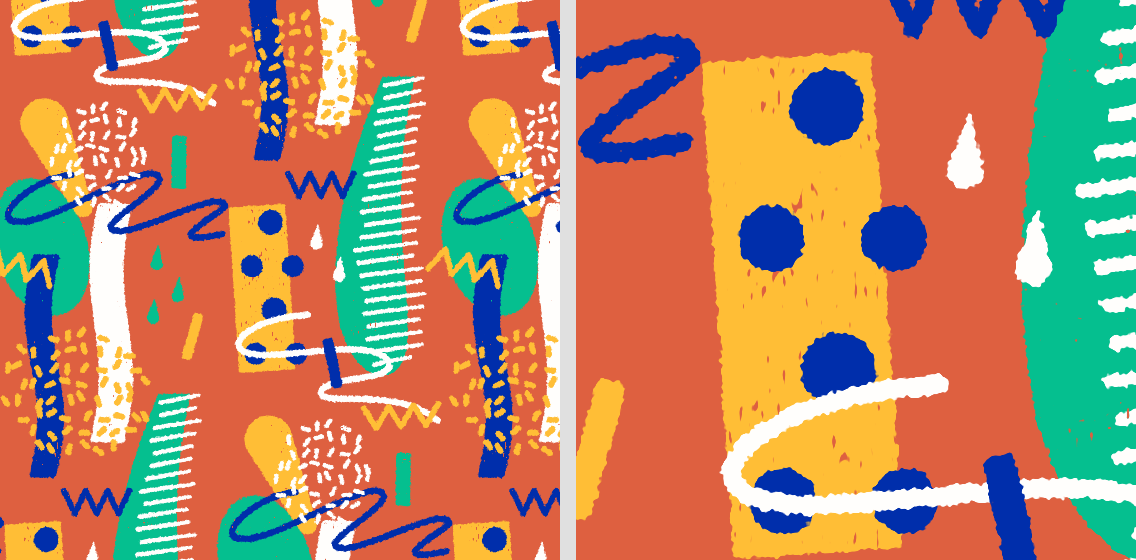
Left, the full canvas; right, a detail of the centre.
This pattern is drawn by a WebGL 1 fragment shader. Its source:

```glsl
precision highp float;
uniform vec2 u_resolution;

const float UNITS = 768.0; // design units across the canvas
const vec2 REPEAT = vec2(307.5, 435); // row step: half a repeat across, one down
const vec3 CORAL = vec3(0.87, 0.375, 0.25), GREEN = vec3(0.02, 0.75, 0.56);
const vec3 YELLOW = vec3(1, 0.745, 0.21), BLUE = vec3(0, 0.18, 0.67);
const vec3 WHITE = vec3(1, 0.995, 0.99);

vec2 hash2(vec2 p) {
  return fract(sin(vec2(dot(p, vec2(127, 311)), dot(p, vec2(269, 183)))) * 43758.5);
}
float corner(vec2 cell, vec2 f, vec2 c) {
  float a = 6.28 * hash2(cell + c).x;
  return dot(vec2(cos(a), sin(a)), f - c);
}
// Gradient noise
float noise(vec2 p) {
  vec2 i = floor(p), f = fract(p), u = f * f * (3.0 - 2.0 * f);
  return mix(mix(corner(i, f, vec2(0)), corner(i, f, vec2(1, 0)), u.x),
             mix(corner(i, f, vec2(0, 1)), corner(i, f, vec2(1)), u.x), u.y);
}
// Nearest copy of a group on the half-shifted lattice
vec2 wrap(vec2 p, vec2 centre) {
  p -= centre;
  p -= floor(p.y / REPEAT.y + 0.5) * REPEAT;
  return centre + vec2(mod(p.x + REPEAT.x, 2.0 * REPEAT.x) - REPEAT.x, p.y);
}
// Dry brush: ragged edge, missing flecks
vec2 wear(vec2 p, vec2 grain, float amount) {
  float n = noise(p * grain) + 0.4 * noise(p * 0.03);
  return vec2(1.8 * noise(p * 0.2) + 1.5 * noise(p * 0.45), smoothstep(0.55, 0.67, n + amount));
}
void paint(inout vec3 col, vec3 ink, float d, vec2 worn) {
  float px = 0.7 * UNITS / min(u_resolution.x, u_resolution.y);
  col = mix(ink, col, max(smoothstep(-px, px, d + worn.x), worn.y));
}
float taper(vec2 p, vec2 a, vec2 b, float ra, float rb) {
  float t = clamp(dot(p - a, b - a) / dot(b - a, b - a), 0.0, 1.0);
  return length(p - mix(a, b, t)) - mix(ra, rb, t);
}
float drop(vec2 p, vec2 tip) { return taper(p, tip, tip + vec2(-2, 25), 1.0, 8.5); }
float slab(vec2 p, vec2 a, vec2 b, float halfWidth, float sway) {
  float len = length(b - a);
  vec2 dir = (b - a) / len, q = vec2(dot(p - a, vec2(dir.y, -dir.x)), dot(p - a, dir));
  q.x -= sway * sin(6.28 * q.y / len);
  vec2 e = abs(q - vec2(0, 0.5 * len)) - vec2(halfWidth, 0.5 * len) + 4.0;
  return length(max(e, 0.0)) + min(max(e.x, e.y), 0.0) - 4.0;
}
float curve(vec2 p, vec2 a, vec2 b, vec2 c, vec2 d) {
  float best = 1e4;
  vec2 last = a;
  for (int i = 1; i < 14; i++) {
    float t = float(i) / 13.0, s = 1.0 - t;
    vec2 next = s * s * s * a + 3.0 * s * t * (s * b + t * c) + t * t * t * d;
    best = min(best, taper(p, last, next, 4.4, 4.4));
    last = next;
  }
  return best;
}
float zigzag(vec2 p, vec2 a, vec2 stride, vec2 dip) {
  float best = 1e4;
  for (int i = 0; i < 6; i++) {
    vec2 b = a + stride + dip;
    best = min(best, taper(p, a, b, 4.0, 4.0));
    a = b;
    dip = -dip;
  }
  return best;
}
float sprinkles(vec2 p, vec2 radii, float gap, float r) {
  float best = 1e4;
  for (int i = 0; i < 9; i++) {
    vec2 id = floor(p / gap) + vec2(mod(float(i), 3.0), i / 3) - 1.0;
    vec2 pos = (id + 0.25 + 0.5 * hash2(id)) * gap;
    float angle = 3.14 * hash2(id + 31.0).x;
    vec2 arm = 4.5 * vec2(cos(angle), sin(angle));
    if (length(pos / radii) < 1.0) best = min(best, taper(p, pos - arm, pos + arm, r, r));
  }
  return best;
}
// Comb spine and half width
vec2 comb(float y) {
  float t = clamp((y - 105.0) / 410.0, 0.0, 1.0), u = t - 0.6;
  return vec2(507.0 + 111.0 * u * u, (22.0 + 42.0 * t) * sqrt(1.0 - pow(t, 6.0)));
}
float teeth(vec2 p) {
  float best = 1e4;
  for (int i = 0; i < 23; i++) {
    float y = 112.0 + 17.4 * float(i);
    vec2 c = comb(y), j = c.x + 14.0 * hash2(vec2(y, 3));
    best = min(best, taper(p, vec2(j.x - 20.0, y + 5.0), vec2(j.y + c.y + 10.0, y - 5.0), 3.2, 2.6));
  }
  return best;
}
// Rows of one dot, then two
float dots(vec2 p) {
  float row = clamp(floor((p.y - 275.0) / 60.0), 0.0, 3.0), odd = mod(row, 2.0);
  vec2 q = p - vec2(371.0 + 2.5 * row, 305.0 + 60.0 * row);
  return length(vec2(abs(q.x) - 28.0 * odd, q.y)) - 17.0 + 2.0 * odd;
}
void main() {
  vec2 p = vec2(gl_FragCoord.x, u_resolution.y - gl_FragCoord.y) * UNITS / min(u_resolution.x, u_resolution.y);
  vec3 col = CORAL;
  // Egg
  vec2 a = wrap(p, vec2(150, 290)), wa = wear(a, vec2(0.3), 0.0);
  vec2 egg = mat2(0.96, 0.29, -0.29, 0.96) * (a - vec2(57, 339));
  paint(col, GREEN, length(egg * vec2(1, 0.65)) - 63.0, wa);
  // Comb
  vec2 q = wrap(p, vec2(500, 310)), w = wear(q, vec2(0.3), 0.0), c = comb(q.y);
  paint(col, GREEN, max(abs(q.x - c.x) - c.y, abs(q.y - 310.0) - 205.0), w);
  paint(col, WHITE, min(teeth(q), min(drop(q, vec2(436, 309)), drop(q, vec2(467, 353)))), w);
  paint(col, BLUE, zigzag(q, vec2(395, 238), vec2(15, 0), vec2(0, 31)), w);
  // Pillars, drops, sprinkles
  q = wrap(p, vec2(130, 467));
  w = wear(q, vec2(0.35, 0.2), 0.05);
  paint(col, WHITE, slab(q, vec2(158, 279), vec2(147, 607), 23.5, -9.0), w);
  paint(col, BLUE, slab(q, vec2(64, 349), vec2(58, 655), 18.5, -10.0), w);
  paint(col, GREEN, min(drop(q, vec2(217, 337)), min(drop(q, vec2(246, 381)), drop(q, vec2(212, 411)))), w);
  float d = min(slab(q, vec2(273, 430), vec2(255, 493), 7.0, 0.0), zigzag(q, vec2(-28, 368), vec2(16, 4), vec2(8, -30)));
  paint(col, YELLOW, min(d, sprinkles(q - vec2(105, 538), vec2(102, 90), 22.0, 4.0)), vec2(w.x, 0));
  // Blob, scribble, sprinkles
  paint(col, YELLOW, taper(a, vec2(61, 168), vec2(114, 285), 33.0, 13.0), wa);
  paint(col, GREEN, slab(a, vec2(246, 186), vec2(245, 259), 10.0, 0.0), wa);
  d = min(curve(a, vec2(98, 240), vec2(50, 240), vec2(-30, 310), vec2(35, 304)),
          curve(a, vec2(35, 304), vec2(90, 296), vec2(215, 212), vec2(219, 246)));
  d = min(d, curve(a, vec2(219, 246), vec2(216, 268), vec2(115, 318), vec2(166, 317)));
  d = min(d, curve(a, vec2(166, 317), vec2(205, 315), vec2(310, 255), vec2(308, 284)));
  d = min(d, curve(a, vec2(308, 284), vec2(290, 300), vec2(215, 340), vec2(305, 321)));
  paint(col, BLUE, d, wa);
  paint(col, WHITE, sprinkles(a - vec2(137, 213), vec2(70, 72), 18.0, 3.0), wa);
  // Column, loop, accents
  q = wrap(p, vec2(460, 435));
  w = wear(q, vec2(0.4, 0.13), 0.1);
  paint(col, YELLOW, slab(q, vec2(352, 282), vec2(367, 509), 39.0, 0.0), w);
  w.y = 0.0;
  paint(col, BLUE, dots(q), w);
  d = min(curve(q, vec2(422, 432), vec2(330, 436), vec2(290, 490), vec2(370, 487)),
          curve(q, vec2(370, 487), vec2(440, 483), vec2(530, 465), vec2(534, 502)));
  d = min(d, curve(q, vec2(534, 502), vec2(530, 524), vec2(440, 515), vec2(440, 540)));
  d = min(d, curve(q, vec2(440, 540), vec2(445, 558), vec2(550, 530), vec2(600, 577)));
  paint(col, WHITE, d, w);
  paint(col, BLUE, slab(q, vec2(449, 464), vec2(463, 532), 7.5, 0.0), w);
  paint(col, YELLOW, zigzag(q, vec2(499, 560), vec2(17, -1), vec2(0, 28)), w);
  gl_FragColor = vec4(col, 1);
}
```
